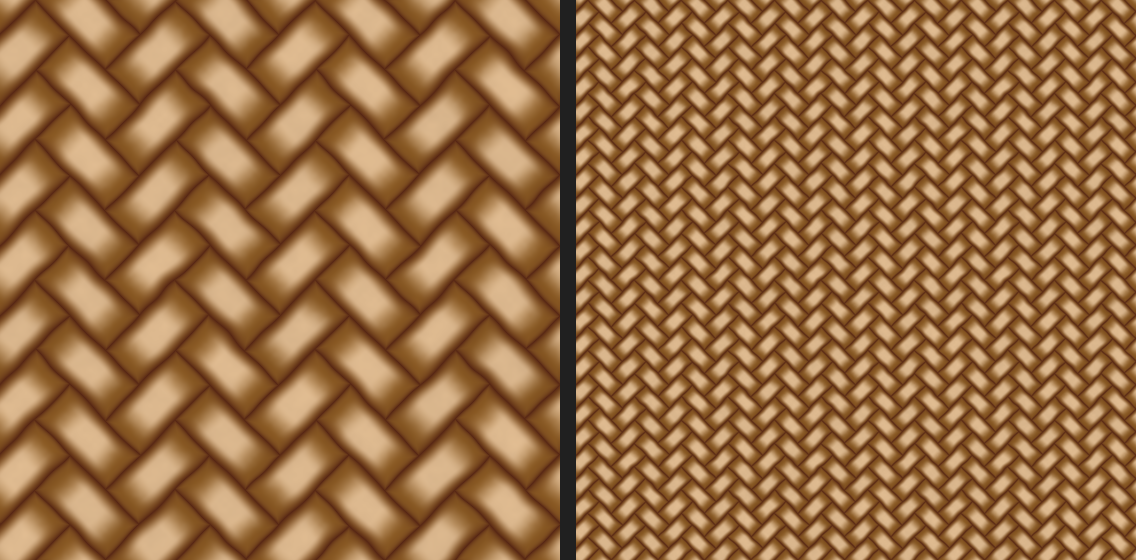
Left: one tile. Right: repeated 3 by 3.
Write a three.js fragment shader that draws this pattern.

```glsl
// Diagonal herringbone weave of rounded tan straps with dark brown valleys.
#define COLUMNS 4.0                   // strap pairs across
#define ROWS 8.0                      // straps down each column
#define PHASE vec2(1.25, 0.75)        // centre of the first falling strap
#define HIGHLIGHT vec3(0.865, 0.725, 0.56)
#define STRAP vec3(0.53, 0.345, 0.135)
#define SHADOW vec3(0.34, 0.15, 0.08)
#define SIDE_SHADE 0.085              // reach of the shade along the long sides
#define END_SHADE 0.055               // reach of the shade at the short ends
#define WOBBLE 0.045                  // unevenness of the outlines
#define MOTTLE 0.03                   // faint surface variation
#define TONE_SPREAD 0.025             // brightness change between straps

varying vec2 vUv;

float hash(vec2 p) {
  return fract(sin(dot(p, vec2(127.1, 311.7))) * 43758.545);
}

// Value noise on a lattice that wraps after 'period' cells.
float wrappedNoise(vec2 uv, float period) {
  vec2 p = uv * period;
  vec2 cell = floor(p);
  vec2 f = fract(p);
  f = f * f * (3.0 - 2.0 * f);
  vec2 a = mod(cell, period);
  vec2 b = mod(cell + 1.0, period);
  return mix(mix(hash(a), hash(vec2(b.x, a.y)), f.x),
             mix(hash(vec2(a.x, b.y)), hash(b), f.x), f.y);
}

// Offset from the centre of the enclosing 2 by 1 strap, in diagonal axes.
// Returns (along, across, offset on each diagonal axis).
vec4 strapAt(vec2 d) {
  float row = floor(d.x + 0.5);
  vec2 falling = vec2(d.x - row, mod(d.y + row + 1.0, 4.0) - 1.0);
  if (falling.y < 1.0) return vec4(falling.yx, falling);
  float lane = floor(d.y);
  vec2 rising = vec2(mod(d.x + lane + 0.5, 4.0) - 2.0, d.y - lane - 0.5);
  return vec4(rising, rising);
}

void main() {
  vec2 grid = vec2(2.0 * COLUMNS, ROWS);
  vec2 warp = vec2(wrappedNoise(vUv, 24.0), wrappedNoise(vUv + 0.5, 24.0)) - 0.5;
  vec2 p = vUv * grid - PHASE + WOBBLE * warp;
  vec2 diagonal = vec2(p.x + p.y, p.x - p.y);
  vec4 strap = strapAt(diagonal);
  float along = abs(strap.x);
  float across = abs(strap.y) * 2.0;

  // Per-strap tone, keyed by its wrapped centre.
  vec2 c = diagonal - strap.zw;
  vec2 centre = 0.5 * vec2(c.x + c.y, c.x - c.y);
  vec2 id = mod(floor(centre * 2.0 + 0.5), 2.0 * grid);
  float tone = 1.0 + TONE_SPREAD * (hash(id + 3.0) - 0.5);
  float mottle = mix(wrappedNoise(vUv, 48.0), wrappedNoise(vUv, 112.0), 0.4);
  tone += MOTTLE * (mottle - 0.5);

  // Soft highlight over the raised middle.
  float lit = 1.0 - smoothstep(0.25, 0.85, along + 0.06 * (mottle - 0.5));
  lit *= 1.0 - smoothstep(0.38, 0.96, across);
  vec3 color = mix(STRAP, HIGHLIGHT, lit) * tone;

  // Shade sinking into the seams.
  float sideShade = exp(-0.5 * (1.0 - across) / SIDE_SHADE);
  float endShade = exp(-(1.0 - along) / END_SHADE);
  color = mix(color, SHADOW, clamp(max(sideShade, endShade), 0.0, 1.0));

  gl_FragColor = vec4(color, 1.0);
}
```
